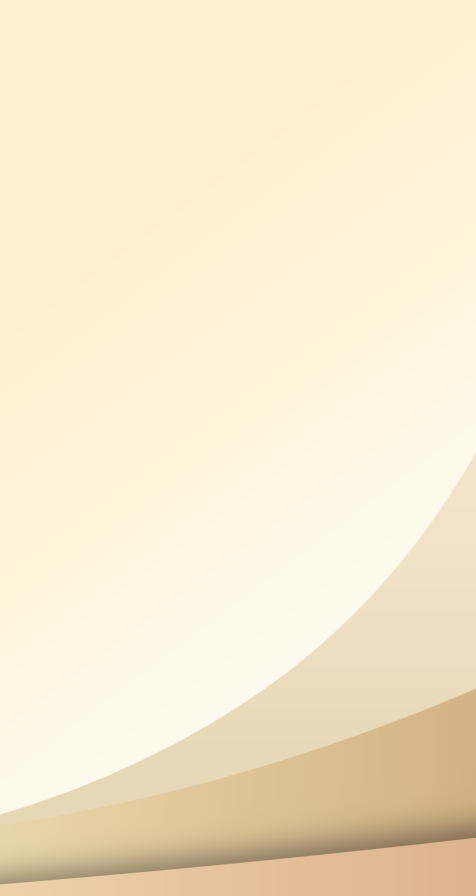
Write a Shadertoy shader that draws this background.

```glsl
// Draws layered paper curves in cream, sand and tan under a soft diagonal glow.

// Antialiased coverage of the area above a curve, from the signed height over it.
float above(float height) {
    float w = max(fwidth(height), 1e-5);
    return smoothstep(-0.7 * w, 0.7 * w, height);
}

void mainImage(out vec4 fragColor, in vec2 fragCoord) {
    vec2 uv = fragCoord / iResolution.xy;
    float x = uv.x, y = uv.y;

    // Signed heights over the three sweeping edges
    float creamEdge = y - (0.091 + x * (0.155 + 0.16 * x + 0.089 * pow(x, 4.0)));
    float sandEdge = y - (0.079 + x * (0.078 + 0.0745 * x));
    float tanEdge = y - (0.013 + x * (0.043 + 0.009 * x));

    // Peach base strip
    vec3 color = mix(vec3(0.93, 0.82, 0.67), vec3(0.87, 0.70, 0.56), x);

    // Tan sheet, darkened by a soft shadow along its lower edge
    vec3 tan_ = mix(vec3(0.91, 0.84, 0.67), vec3(0.825, 0.70, 0.52), x);
    float depth = max(tanEdge, 0.0) / mix(0.024, 0.028, x);
    tan_ *= 1.0 - mix(0.29, 0.34, x) * exp(-depth * (0.6 + 0.8 * depth));
    color = mix(color, tan_, above(tanEdge));

    // Sand sheet, lighter toward the upper right
    vec3 sand = mix(vec3(0.902, 0.845, 0.710), vec3(0.945, 0.894, 0.795),
                    smoothstep(0.08, 0.48, y));
    color = mix(color, sand, above(sandEdge));

    // Cream sheet with a diagonal glow toward the lower right
    float glow = clamp(0.647 * x + 1.616 * (1.0 - y) - 0.58, 0.0, 1.0);
    vec3 cream = mix(vec3(1.0, 0.938, 0.800), vec3(1.0, 0.982, 0.930), glow);
    color = mix(color, cream, above(creamEdge));

    fragColor = vec4(color, 1.0);
}
```
